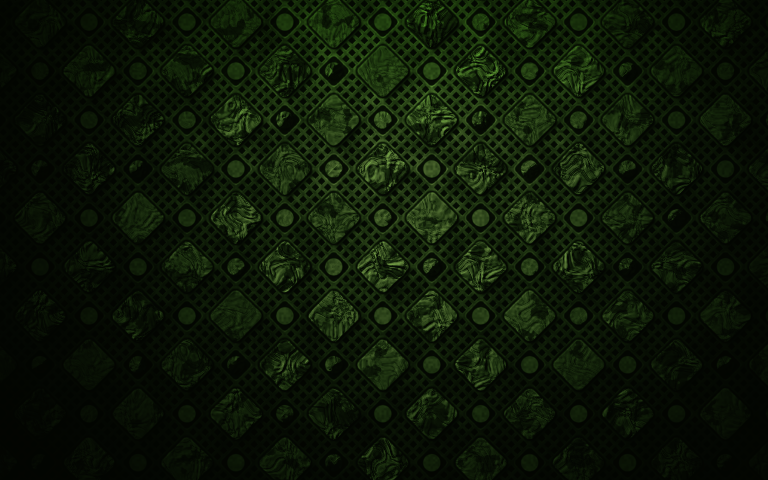
A Shadertoy shader for this pattern:

```glsl
// Dim green tread plate: a checkerboard of worn rounded pads and small studs on a
// diagonal mesh. Coordinates are turned by 45 degrees so pads sit on integers and
// studs on half-integers; embossed noise gives each piece its own wear.

const float PITCH = 0.102;               // pad-to-stud step, in canvas heights
const vec2  ANCHOR = vec2(0.2875, 0.75); // centre of one pad
const float PAD_HALF = 0.285;            // lengths below are in turned-grid units
const float PAD_ROUND = 0.085;
const float STUD_RADIUS = 0.125;
const float RECESS_HALF = 0.165;
const float MESH = 8.0;                  // holes per pad period
const float HOLE_HALF = 0.039;
const vec2  SHADOW_SHIFT = vec2(0.0, 0.06);
const vec2  LIGHT_DIR = vec2(-0.7, 0.7);
const vec2  GLOW_CENTRE = vec2(0.86, 0.64);
const vec2  GLOW_SIZE = vec2(0.57, 0.56);
const float PAD_LEVEL = 0.40;
const float MESH_LEVEL = 0.25;
const vec3  DEEP_TINT = vec3(0.50, 1.0, 0.25);
const vec3  PALE_TINT = vec3(0.73, 1.0, 0.44);
const vec3  TOP_TINT = vec3(0.46, 1.0, 0.18);

float hash(vec2 p) {
    vec3 q = fract(p.xyx * 0.1031);
    q += dot(q, q.yzx + 33.33);
    return fract((q.x + q.y) * q.z);
}

float noise(vec2 p) {
    vec2 i = floor(p), f = fract(p);
    f = f * f * (3.0 - 2.0 * f);
    return mix(mix(hash(i), hash(i + vec2(1, 0)), f.x),
               mix(hash(i + vec2(0, 1)), hash(i + vec2(1, 1)), f.x), f.y);
}

float fbm(vec2 p) {
    float sum = 0.0, amp = 0.53;
    for (int i = 0; i < 4; i++) {
        sum += amp * noise(p);
        p = mat2(1.6, 1.2, -1.2, 1.6) * p + 3.7;
        amp *= 0.5;
    }
    return sum;
}

// Crumpled surface: warped noise folded into ridges
float relief(vec2 p) {
    vec2 warp = vec2(noise(p * 3.0), noise(p * 3.0 + 19.0));
    return abs(2.0 * fbm(p * 6.0 + warp * 3.0) - 1.0);
}

float roundBox(vec2 p, float halfSize, float radius) {
    vec2 d = abs(p) - halfSize + radius;
    return length(max(d, 0.0)) + min(max(d.x, d.y), 0.0) - radius;
}

float fill(float d, float soft) { return 1.0 - smoothstep(-soft, soft, d); }

void mainImage(out vec4 fragColor, in vec2 fragCoord) {
    vec2 uv = fragCoord / iResolution.y;
    vec2 q = (uv - ANCHOR) / PITCH;
    vec2 r = 0.5 * vec2(q.x + q.y, q.x - q.y);   // +r.y points to lower right
    float aa = 0.6 / (iResolution.y * PITCH);

    vec2 padId = floor(r + 0.5), pad = r - padId;
    vec2 studId = floor(r), stud = r - studId - 0.5;
    vec2 hole = (fract(r * MESH + 0.5) - 0.5) / MESH;
    float padRand = hash(padId + 71.0), studRand = hash(studId + 137.0);

    // Overall glow, tighter and higher on the mesh than on the raised pieces
    vec2 g = (uv - GLOW_CENTRE) / GLOW_SIZE;
    float glow = exp(-dot(g, g));
    g.y -= 0.2;
    float meshGlow = exp(-1.25 * dot(g, g));

    // Mesh bars, with the far wall of each hole catching light
    float grime = fbm(q * 2.3 + 40.0);
    float grain = noise(q * 21.0);
    float holeD = roundBox(hole, HOLE_HALF, 0.009);
    float padFrame = roundBox(pad, 0.325, 0.10);
    float studFrame = roundBox(stud, 0.195, 0.06);
    float openMesh = (1.0 - fill(padFrame, aa)) * (1.0 - fill(studFrame, aa));
    float wall = fill(abs(holeD) - 0.007, aa) * smoothstep(0.0, 0.03, hole.y);
    float bars = (0.35 + 1.1 * grime) * (0.75 + 0.5 * grain) + 0.6 * wall;
    float level = MESH_LEVEL * bars * mix(1.0, 0.10, fill(holeD, aa) * openMesh);

    // Grooves and thin lips framing pads and studs
    float padD = roundBox(pad, PAD_HALF, PAD_ROUND);
    float recessD = roundBox(stud, RECESS_HALF, 0.06);
    level *= 1.0 - 0.75 * fill(padD - 0.025, aa);
    level *= 1.0 - 0.85 * fill(recessD, aa);
    level += 0.07 * fill(abs(padFrame) - 0.006, aa) + 0.09 * fill(abs(recessD - 0.012) - 0.007, aa);

    // Shadows towards the lower right
    level *= 1.0 - 0.85 * fill(roundBox(pad - SHADOW_SHIFT, PAD_HALF, PAD_ROUND), 0.045);
    level *= 1.0 - 0.6 * fill(length(stud - 0.6 * SHADOW_SHIFT) - STUD_RADIUS, 0.03);
    level *= meshGlow;

    // Embossed wear shared by pads and studs, shifted per pad
    vec2 s = q + 13.0 * vec2(padRand, hash(padId + 9.0));
    float height = relief(s);
    float emboss = height - relief(s + 0.05 * LIGHT_DIR);
    float wear = mix(0.3, 1.0, padRand);
    float pits = smoothstep(0.0, 0.12, fbm(s * 4.5) - mix(0.20, 0.42, wear));
    float skin = 0.82 + 2.6 * wear * emboss + 0.3 * (grain - 0.5);
    skin *= mix(1.0, smoothstep(0.0, 0.16, height), 0.65 * wear) * mix(0.35, 1.0, pits);

    float ragged = padD + 0.035 * wear * (fbm(s * 5.0) - 0.45);
    float edgeLight = fill(abs(ragged + 0.014) - 0.008, aa) * (0.1 - 0.7 * pad.y);
    float padTone = PAD_LEVEL * mix(0.72, 1.08, hash(padId + 23.0)) * (max(skin, 0.05) + edgeLight);
    level = mix(level, padTone * glow, fill(ragged, aa));

    // Studs: some whole, some broken away on the shaded side
    float broken = smoothstep(0.45, 0.75, studRand);
    float breakLine = stud.y + 0.22 * (fbm(q * 5.0 + studRand * 30.0) - 0.5) - mix(0.2, -0.01, broken);
    float studTone = PAD_LEVEL * (0.78 + 0.35 * (grain - 0.5) + 1.5 * broken * emboss);
    studTone *= mix(0.08, 1.0, fill(breakLine, 0.02));
    level = mix(level, max(studTone, 0.0) * glow, fill(length(stud) - STUD_RADIUS, aa));

    // Green ramp: saturated in the dark and near the top, paler when bright
    level = clamp(level + 0.018, 0.0, 0.6);
    vec3 tint = mix(DEEP_TINT, PALE_TINT, smoothstep(0.03, 0.4, level));
    tint = mix(tint, TOP_TINT, 0.75 * smoothstep(0.65, 1.0, uv.y));
    fragColor = vec4(level * tint, 1.0);
}
```
